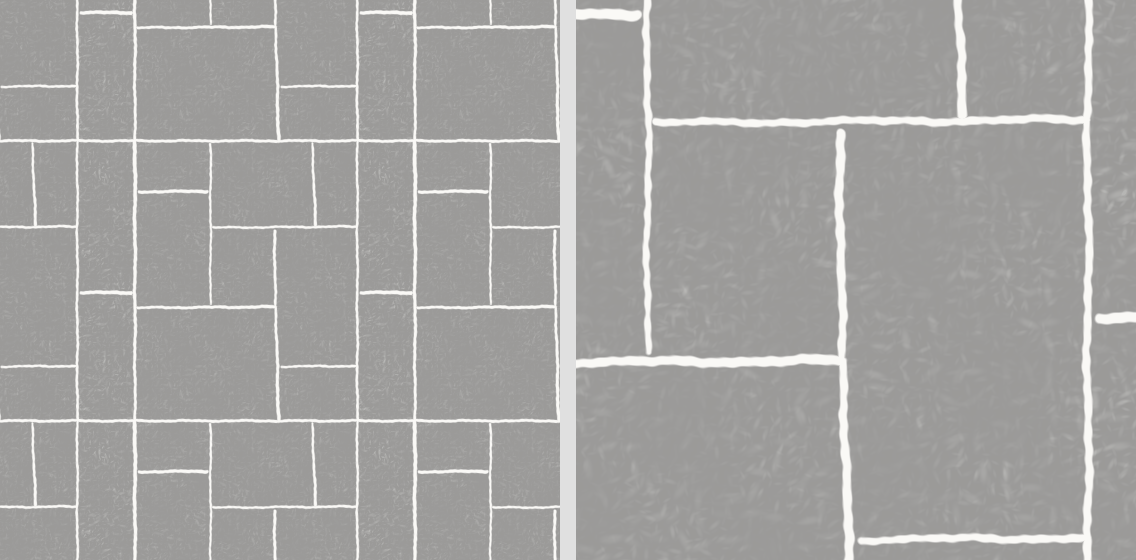
Left: the whole. Right: its middle third, enlarged.
Give the GLSL for this texture, as a WebGL 1 fragment shader.

```glsl
precision highp float;
uniform vec2 u_resolution;

const float TAU = 6.2831853;
const float REPEATS = 2.0;
const vec2 TILE_ORIGIN = vec2(0.482, 0.503);
const float COLUMN_X = 0.794;
const vec3 STONE = vec3(0.606, 0.603, 0.598);
const vec3 FLECK = vec3(0.715, 0.713, 0.705);
const vec3 GROUT = vec3(0.98, 0.975, 0.965);

vec3 hash3(vec2 cell, float seed) {
  vec3 k = vec3(dot(cell, vec2(12.71, 31.17)), dot(cell, vec2(26.95, 18.33)),
                dot(cell, vec2(41.93, 37.19)));
  return fract(sin(k + seed) * 4375.85);
}

// Sine that wraps over one tile when freq holds whole numbers
float wave(vec2 p, vec2 freq, float phase) {
  return sin(TAU * dot(p, freq) + phase);
}

// Signed distance to a tapered stroke, wrapped over the tile
float stroke(vec2 p, vec2 a, vec2 b, float startWidth, float endWidth) {
  vec2 q = fract(p - 0.5 * (a + b) + 0.5) - 0.5;
  vec2 along = b - a;
  float t = clamp(dot(q, along) / dot(along, along) + 0.5, 0.0, 1.0);
  return length(q - along * (t - 0.5)) - mix(startWidth, endWidth, t);
}

// Irregular paving joints, y pointing down
float joints(vec2 p) {
  // Long courses
  float d = stroke(p, vec2(0.0, 0.0), vec2(1.0, 0.0), 0.0052, 0.0052);
  d = min(d, stroke(p, vec2(0.0, 0.0), vec2(0.0, 1.0), 0.0070, 0.0048));
  d = min(d, stroke(p, vec2(COLUMN_X, 0.0), vec2(COLUMN_X, 1.0), 0.0043, 0.0048));
  // Short horizontal joints
  d = min(d, stroke(p, vec2(0.808, 0.542), vec2(0.988, 0.542), 0.0062, 0.0068));
  d = min(d, stroke(p, vec2(0.014, 0.182), vec2(0.258, 0.180), 0.0055, 0.0062));
  d = min(d, stroke(p, vec2(0.278, 0.310), vec2(COLUMN_X, 0.306), 0.0042, 0.0048));
  d = min(d, stroke(p, vec2(0.008, 0.596), vec2(0.501, 0.593), 0.0048, 0.0060));
  d = min(d, stroke(p, vec2(0.523, 0.806), vec2(COLUMN_X, 0.804), 0.0042, 0.0048));
  // Short vertical joints
  d = min(d, stroke(p, vec2(0.270, 0.010), vec2(0.270, 0.584), 0.0042, 0.0036));
  d = min(d, stroke(p, vec2(0.633, 0.010), vec2(0.640, 0.160), 0.0040, 0.0046));
  d = min(d, stroke(p, vec2(0.640, 0.160), vec2(0.644, 0.300), 0.0046, 0.0055));
  d = min(d, stroke(p, vec2(0.499, 0.324), vec2(0.501, 0.592), 0.0054, 0.0046));
  return min(d, stroke(p, vec2(0.503, 0.593), vec2(0.513, 1.0), 0.0045, 0.0064));
}

// Cellular layer of short, soft, randomly turned scratches
float scratches(vec2 p, float cells, float seed) {
  vec2 g = p * cells;
  vec2 base = floor(g);
  float light = 0.0;
  for (int j = -1; j <= 1; j++) {
    for (int i = -1; i <= 1; i++) {
      vec2 cell = base + vec2(float(i), float(j));
      vec3 rnd = hash3(mod(cell, cells), seed);
      vec2 q = g - cell - 0.2 - 0.6 * rnd.xy;
      float angle = rnd.z * 2.6 - 2.1;
      float c = cos(angle);
      float s = sin(angle);
      q = vec2(c * q.x + s * q.y, c * q.y - s * q.x);
      float shape = 1.0 - smoothstep(0.1, 1.0, length(q * vec2(1.5, 4.2)));
      light = max(light, shape * fract(rnd.x * 7.3 + rnd.z * 5.1));
    }
  }
  return light;
}

void main() {
  vec2 uv = gl_FragCoord.xy / u_resolution;
  vec2 p = fract(vec2(uv.x, 1.0 - uv.y) * REPEATS - TILE_ORIGIN);
  float pixel = REPEATS / min(u_resolution.x, u_resolution.y);

  // Hand-drawn wobble and rough edges
  vec2 wobble = vec2(wave(p, vec2(1.0, 4.0), 0.7) + 0.5 * wave(p, vec2(3.0, 11.0), 2.1),
                     wave(p, vec2(5.0, 1.0), 1.9) + 0.5 * wave(p, vec2(13.0, 2.0), 0.4));
  float rough = wave(p, vec2(31.0, 37.0), 0.3) + wave(p, vec2(-53.0, 47.0), 1.4)
              + wave(p, vec2(19.0, -23.0), 2.6);
  float d = joints(p + 0.0014 * wobble) + 0.0004 * rough;

  // Scratches gather in patches and show more in the narrow column
  float patches = 0.7 + 0.2 * wave(p, vec2(3.0, 4.0), 1.0) + 0.2 * wave(p, vec2(-5.0, 3.0), 2.0)
                + 0.15 * wave(p, vec2(7.0, -9.0), 0.5);
  float wear = 0.6 * scratches(p, 34.0, 1.3) + 0.6 * scratches(p, 58.0, 4.7)
             + 0.35 * scratches(p, 90.0, 8.1);
  wear *= patches * mix(0.75, 1.15, step(COLUMN_X, p.x));

  vec3 color = mix(STONE, FLECK, clamp(wear, 0.0, 1.0));
  float edge = 0.65 * pixel + 0.0008;
  color = mix(color, GROUT, 1.0 - smoothstep(-edge, edge, d));
  gl_FragColor = vec4(color, 1.0);
}
```
